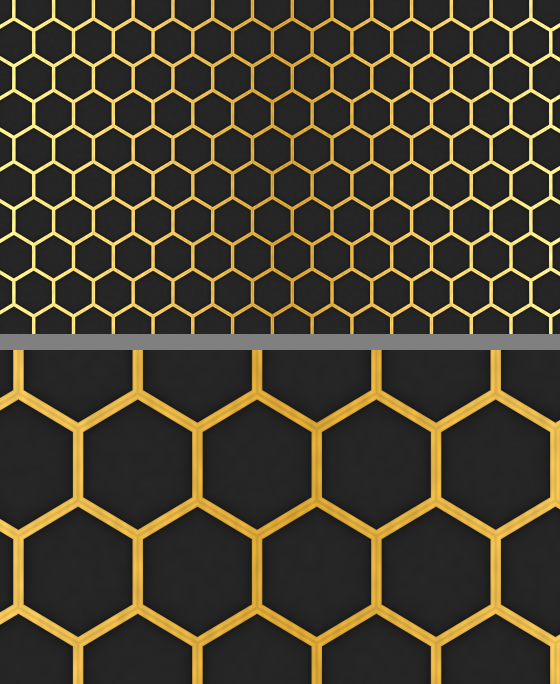
Top, the full canvas; bottom, a detail of the centre.
A Shadertoy shader for this pattern:

```glsl
// Gold honeycomb wire over charcoal: a hexagon lattice gives the distance to the
// nearest cell wall, which shapes the wire, its bevel and a soft shadow.
// The gold runs from deep amber at mid width to pale yellow at both sides.

vec2 hashGradient(vec2 cell) {
    float angle = 6.2832 * fract(sin(dot(cell, vec2(127.1, 311.7))) * 4375.85);
    return vec2(cos(angle), sin(angle));
}

float gradientNoise(vec2 p) {
    vec2 i = floor(p), f = fract(p);
    vec2 u = f * f * f * (f * (f * 6.0 - 15.0) + 10.0);
    vec2 e = vec2(0.0, 1.0);
    float low = mix(dot(hashGradient(i), f),
                    dot(hashGradient(i + e.yx), f - e.yx), u.x);
    float high = mix(dot(hashGradient(i + e.xy), f - e.xy),
                     dot(hashGradient(i + e.yy), f - e.yy), u.x);
    return mix(low, high, u.y);
}

// Offset from the centre of the nearest pointy-topped cell of unit width
vec2 hexOffset(vec2 p) {
    vec2 period = vec2(1.0, sqrt(3.0));
    vec2 a = mod(p + 0.5 * period, period) - 0.5 * period;
    vec2 b = mod(p, period) - 0.5 * period;
    return dot(a, a) < dot(b, b) ? a : b;
}

float wallDistance(vec2 q) {
    q = abs(q);
    return 0.5 - max(q.x, dot(q, vec2(0.5, 0.866)));
}

vec3 goldRamp(float t) {
    vec3 amber = vec3(0.86, 0.65, 0.20);
    vec3 honey = vec3(0.97, 0.81, 0.41);
    vec3 pale = vec3(0.99, 0.94, 0.56);
    return t < 0.5 ? mix(amber, honey, t * 2.0) : mix(honey, pale, t * 2.0 - 1.0);
}

void mainImage(out vec4 fragColor, in vec2 fragCoord) {
    float cellsAcross = 14.08;
    float pixel = cellsAcross / iResolution.x;
    vec2 p = fragCoord * pixel - vec2(0.348, 0.147);
    p.y /= 1.037; // cells are slightly taller than regular

    vec2 q = hexOffset(p);
    float wall = wallDistance(q);
    float halfWidth = 0.044;

    // Charcoal cells with fine grain, darker beside the wire
    vec3 color = vec3(0.152, 0.148, 0.152) + 0.008 * gradientNoise(p * 9.0);
    color *= 1.0 - 0.35 * exp(-max(wall - halfWidth, 0.0) * 22.0);

    // Wire: brushed gold with a faint central groove and shaded rims
    float side = clamp(abs(fragCoord.x / iResolution.x - 0.51) * 2.05, 0.0, 1.0);
    vec3 gold = goldRamp(side);
    float groove = 1.0 - smoothstep(0.0, 0.022, wall);
    float rim = smoothstep(0.026, halfWidth, wall);
    gold *= 1.03 - (0.12 * groove + 0.10 * rim) * (1.0 - 0.7 * side);
    gold *= 1.0 + 0.10 * gradientNoise(p * vec2(14.0, 5.0));

    float wire = 1.0 - smoothstep(-0.65 * pixel, 0.65 * pixel, wall - halfWidth);
    fragColor = vec4(mix(color, gold, wire), 1.0);
}
```
